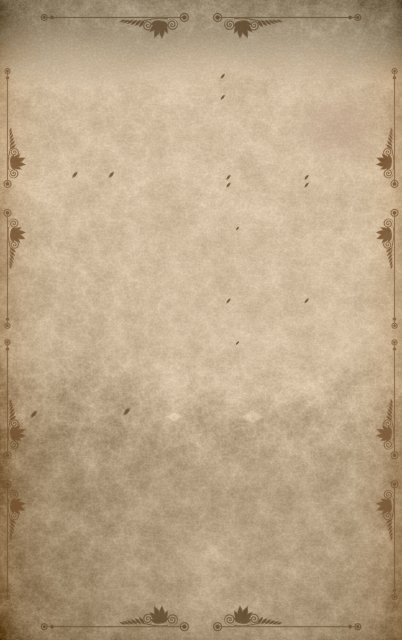
Give the GLSL for this texture, as a Shadertoy shader.

```glsl
// Aged parchment with darkened edges, worn mottling and a thin ornamental frame.
// Broad gradients and layered cellular noise set the paper tone; mirrored
// distance functions draw the rules, beads, curls and leaves.

vec2 hash2(vec2 c) {
    vec3 h = fract(c.xyx * vec3(.1031, .1030, .0973));
    h += dot(h, h.yzx + 33.33);
    return fract((h.xx + h.yz) * h.zy);
}

// Distance to the nearest scattered point, centred near zero
float cellular(vec2 p) {
    vec2 base = floor(p), f = p - base;
    float nearest = 4.;
    for (int j = -1; j <= 1; j++)
        for (int i = -1; i <= 1; i++) {
            vec2 o = vec2(i, j);
            vec2 d = o + hash2(base + o) - f;
            nearest = min(nearest, dot(d, d));
        }
    return sqrt(nearest) - .47;
}

float mottle(vec2 p) {
    float sum = 0., amp = .36;
    for (int i = 0; i < 5; i++) {
        sum += amp * cellular(p);
        p = mat2(1.7, 1.2, -1.2, 1.7) * p + 7.3;
        amp *= .87;
    }
    return sum;
}

float clouds(vec2 p) {
    p += .035 * sin(p.yx * vec2(31., 23.) + vec2(1., 4.));
    return sin(p.x * 17. + 2. * sin(p.y * 19.)) * .5
         + sin(p.y * 43. + 2. * sin(p.x * 13. + 1.)) * .5;
}

float leaf(vec2 q, float angle, float len) {
    vec2 dir = vec2(cos(angle), sin(angle));
    float along = dot(q, dir), across = dot(q, vec2(-dir.y, dir.x));
    float width = len * .17 * sin(3.1416 * clamp(along / len, 0., 1.));
    return max(abs(across) - width, max(-along, along - len));
}

float curl(vec2 q, float r) {
    float l = length(q);
    float turn = 2. * l / r - atan(q.y, q.x) / 6.2832;
    return max(abs(fract(turn) - .5) * r * .5 - .0008, l - r);
}

float bead(vec2 q, float r) {
    float l = length(q);
    return min(abs(l - r) - .0008, l - r * .55);
}

// Mirrored rule with scrollwork; q.y points into the page
float ornament(vec2 q, float reach) {
    q.x = abs(q.x);
    float d = max(abs(q.y) - .0006, abs(q.x - .5 * reach - .012) - .5 * reach + .012);
    d = min(d, bead(q - vec2(.026, 0.), .0062));
    d = min(d, bead(q - vec2(reach, 0.), .0045));
    d = min(d, length(q - vec2(reach - .012, 0.)) - .0028);
    d = min(d, curl(q - vec2(.045, .011), .0085));
    d = min(d, curl(q - vec2(.083, .012), .0085));
    for (int i = 0; i < 6; i++) {
        float k = float(i);
        d = min(d, leaf(q - vec2(.062, .005), .35 + .42 * k, .019 + .010 * sin(k * .7)));
        d = min(d, leaf(q - vec2(.088 + .006 * k, .004), .9 - .12 * k, .014 - .001 * k));
    }
    float stem = abs(q.y - .004 - .003 * sin(q.x * 75.)) - .0007;
    return min(d, max(stem, abs(q.x - .087) - .035));
}

float fleck(vec2 d, float size) {
    d.x -= d.y * .6;
    return 1. - smoothstep(.4, 1.3, length(d * vec2(1.6, 1.)) / size);
}

void mainImage(out vec4 fragColor, in vec2 fragCoord) {
    vec2 p = fragCoord / iResolution.y, uv = fragCoord / iResolution.xy;
    float aspect = iResolution.x / iResolution.y, aa = 1. / iResolution.y;
    float wear = mottle(p * 15.), cloud = clouds(p);

    // Broad light: shaded head, foot and lower left
    float y = uv.y + .07 * wear + .012 * cloud;
    float head = smoothstep(.865, .96, y);
    float tone = .97 - .32 * head - .24 * (1. - smoothstep(.26, .45, y));
    tone -= .2 * (1. - smoothstep(0., .55, uv.x)) * (1. - smoothstep(.3, .78, y));
    vec2 border = min(p, vec2(aspect, 1.) - p);
    tone -= .27 * exp(-border.x * 38.) + .17 * exp(-border.y * 38.);
    tone -= .24 * exp(-length(border) * 13.);
    float stain = exp(-dot((p - vec2(.535, .8)) * vec2(18., 21.), (p - vec2(.535, .8)) * vec2(18., 21.)));
    tone -= stain * (.1 + .25 * wear);

    // Worn fibres and fine grain, stronger in the shade
    tone += (wear * .42 + cloud * .022) * mix(1.6, .75, clamp(tone, 0., 1.));
    tone += .11 * cellular(p * vec2(250., 290.)) + .05 * cellular(p * vec2(60., 210.));

    // Pale worn patches and dark flecks in repeated pairs
    float flecks = 0.;
    for (int i = 0; i < 2; i++) {
        float k = float(i);
        vec2 patchPos = abs(p - vec2(.272 + .122 * k, .349)) / vec2(.016, .010);
        tone += .2 * (1. - smoothstep(.6, 1.1, patchPos.x + patchPos.y + wear));
        for (int j = 0; j < 3; j++)
            flecks += fleck(p - vec2(.357 + .122 * k, .723 - .012 * float(j) - .169 * float(j / 2)), .004);
        flecks += fleck(p - vec2(.117 + .057 * k, .727), .005);
        flecks += fleck(p - vec2(.371, .643 - .179 * k), .003);
        flecks += fleck(p - vec2(.348, .881 - .033 * k), .004);
        flecks += fleck(p - vec2(.053 + .145 * k, .353 + .004 * k), .006);
    }

    vec3 paper = vec3(.40, .31, .19) + clamp(tone, -.35, 1.12) * vec3(.45, .46, .47);
    paper += head * vec3(-.025, .0, .015) + stain * vec3(.0, -.015, -.005);
    paper += exp(-border.x * 30.) * (1. - head) * vec3(.03, .0, -.03);
    paper = mix(paper, vec3(.36, .26, .15), .75 * min(flecks, 1.));

    // Head and foot rules, then two stacked rules on each side
    float ends = ornament(vec2(p.x - .5 * aspect, min(p.y - .0208, .9727 - p.y)), .245);
    vec2 side = vec2(abs(p.y - .478) - .212, border.x - .0117);
    float sides = ornament(side / .87, .199 / .87) * .87;
    float ink = 1. - smoothstep(-aa, aa, min(ends, sides));
    vec3 inkColor = sides < ends ? vec3(.43, .29, .15) : vec3(.34, .25, .14);
    fragColor = vec4(mix(paper, inkColor, ink * (.78 + .3 * wear)), 1.);
}
```
